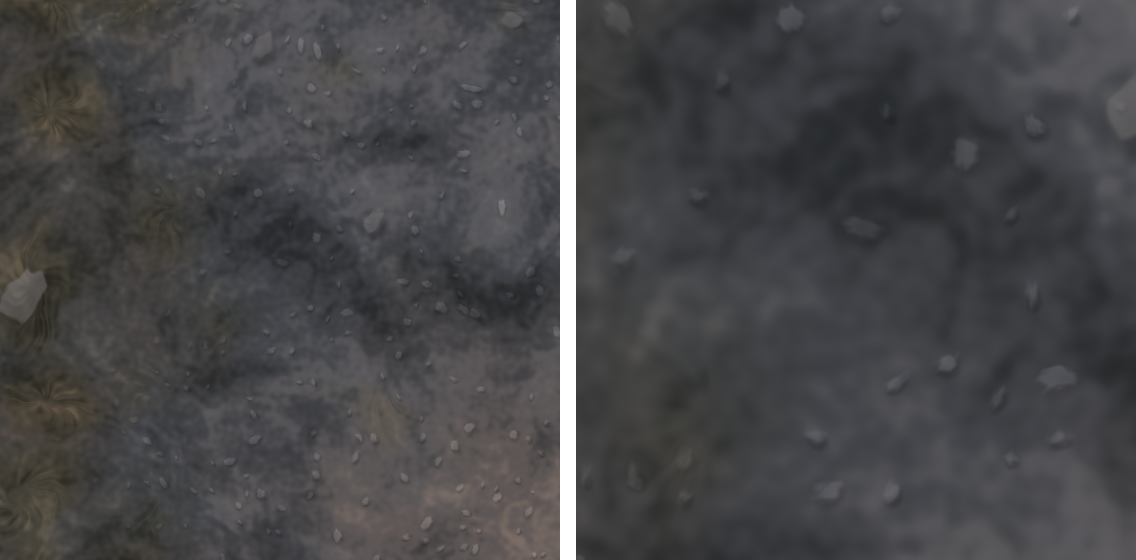
Left: the whole. Right: its middle third, enlarged.
This texture is drawn by a WebGL 1 fragment shader. Its source:

```glsl
precision highp float;
// Dim, softly focused hillside soil with mossy grass tufts, dusty patches and scattered stones.
uniform vec2 u_resolution;

const vec3 SHADOW_COLOR = vec3(0.155, 0.165, 0.175);
const vec3 SOIL_COLOR = vec3(0.250, 0.258, 0.278);
const vec3 DUST_COLOR = vec3(0.342, 0.342, 0.360);
const vec3 PALE_COLOR = vec3(0.450, 0.430, 0.425);
const vec3 MOSS_TINT = vec3(1.07, 1.01, 0.82);
const vec3 WARM_TINT = vec3(1.07, 0.99, 0.93);
const vec3 STONE_COLOR = vec3(0.435, 0.425, 0.425);
const float BASE_TONE = 0.235;
const float MOTTLE = 0.10;
const float STREAK = 0.050;
const float GRAIN = 0.050;
const float TUFT_CELLS = 5.5;
const float STONE_CELLS = 7.0;
const float PEBBLE_CELLS = 30.0;

vec2 hash2(vec2 p) {
  vec3 q = fract(p.xyx * vec3(0.1031, 0.1030, 0.0973));
  q += dot(q, q.yzx + 33.33);
  return fract((q.xx + q.yz) * q.zy);
}

float corner(vec2 cell, vec2 f) {
  float a = 6.2832 * hash2(cell).x;
  return dot(vec2(cos(a), sin(a)), f);
}

// Gradient noise, roughly -0.7 to 0.7
float noise(vec2 p) {
  vec2 i = floor(p), f = fract(p), e = vec2(1.0, 0.0);
  vec2 w = f * f * f * (f * (f * 6.0 - 15.0) + 10.0);
  float low = mix(corner(i, f), corner(i + e.xy, f - e.xy), w.x);
  float high = mix(corner(i + e.yx, f - e.yx), corner(i + e.xx, f - e.xx), w.x);
  return mix(low, high, w.y);
}

float fbm(vec2 p) {
  float sum = 0.0, amp = 1.0;
  for (int i = 0; i < 4; i++) {
    sum += amp * noise(p);
    p = mat2(1.6, 1.2, -1.2, 1.6) * p + 7.3;
    amp *= 0.55;
  }
  return sum;
}

vec2 turn(vec2 p, float a) {
  float c = cos(a), s = sin(a);
  return vec2(c * p.x + s * p.y, c * p.y - s * p.x);
}

float blob(vec2 p, vec2 center, vec2 radius) {
  vec2 d = (p - center) / radius;
  return exp(-dot(d, d));
}

// Broad light and dark areas of the slope
float terrain(vec2 p) {
  float t = BASE_TONE;
  t += 0.09 * blob(p, vec2(0.52, 0.90), vec2(0.30, 0.26));
  t += 0.10 * blob(p, vec2(0.90, 0.70), vec2(0.30, 0.17));
  t += 0.15 * blob(p, vec2(0.98, 0.10), vec2(0.32, 0.25));
  t += 0.06 * blob(p, vec2(0.55, 0.20), vec2(0.30, 0.20));
  t -= 0.11 * blob(p, vec2(0.68, 0.75), vec2(0.11, 0.06));
  t -= 0.06 * blob(p, vec2(0.45, 0.60), vec2(0.16, 0.06));
  t -= 0.07 * blob(p, vec2(0.85, 0.47), vec2(0.22, 0.06));
  return t;
}

// Curved blades fanning from scattered roots: x = blade light, y = cover
vec2 tufts(vec2 p) {
  vec2 result = vec2(0.0);
  for (int k = 0; k < 9; k++) {
    vec2 cell = floor(p) + vec2(mod(float(k), 3.0), floor(float(k) / 3.0)) - 1.0;
    vec2 h = hash2(cell + 41.0);
    vec2 d = p - cell - 0.25 - 0.5 * h;
    float r = length(d);
    vec2 dir = turn(d / max(r, 0.001), r * (h.x - 0.5) * 4.0);
    float cover = smoothstep(0.72, 0.05, r) * step(0.3, h.y);
    float blade = noise(dir * 5.0 + h * 60.0 + r * 1.5) * smoothstep(0.0, 0.25, r);
    result += vec2(blade, 1.0) * cover;
  }
  return vec2(result.x, min(result.y, 1.0));
}

// Angular stones: x = cover, y = light from above, z = contact shadow
vec3 stones(vec2 p, float share, float softness) {
  vec3 result = vec3(0.0);
  for (int k = 0; k < 9; k++) {
    vec2 cell = floor(p) + vec2(mod(float(k), 3.0), floor(float(k) / 3.0)) - 1.0;
    vec2 h = hash2(cell + 9.0), g = hash2(cell + 73.0);
    vec2 d = p - cell - 0.2 - 0.6 * h;
    float size = mix(0.13, 0.32, g.x * g.x) * step(g.y, share);
    vec2 q = turn(d, h.x * 6.0) * vec2(1.0, 1.35);
    float r = length(q) + 0.10 * noise(q * 6.0 + h * 50.0);
    float cover = smoothstep(size + softness, size - softness, r) * step(0.01, size);
    float shade = smoothstep(size * 1.5, size * 0.6, length(d + vec2(-0.04, 0.10)));
    float light = clamp(0.5 + 1.6 * (d.y - 0.3 * d.x), 0.0, 1.0);
    result = mix(result, vec3(1.0, light, 0.0), cover);
    result.z = max(result.z, shade * step(0.01, size) * (1.0 - cover));
  }
  return result;
}

void main() {
  vec2 uv = gl_FragCoord.xy / min(u_resolution.x, u_resolution.y);
  vec2 warp = vec2(fbm(uv * 4.0 + 3.0), fbm(uv * 4.0 + 19.0));
  vec2 p = uv + 0.055 * warp;

  // Ground tone: slope light, mottling, run-off streaks and grain
  float moss = smoothstep(0.48, 0.12, p.x + 0.22 * fbm(uv * 3.0 + 31.0));
  float rising = noise(turn(p, 0.45) * vec2(9.0, 42.0));
  float falling = noise(turn(p, -0.6) * vec2(12.0, 38.0) + 50.0);
  float tone = terrain(p) + MOTTLE * fbm(p * 7.0);
  tone += STREAK * mix(falling, rising, smoothstep(0.4, 0.65, uv.y + 0.2 * uv.x));
  tone += GRAIN * (noise(p * 38.0) + 0.8 * noise(uv * 75.0 + 11.0));

  // Grass is dense in the moss and sparse elsewhere
  vec2 grass = tufts(uv * TUFT_CELLS + 0.35 * warp);
  float growth = grass.y * max(moss, 0.8 * smoothstep(0.15, 0.45, noise(uv * 5.0 + 64.0)));
  tone += 0.15 * grass.x * growth;

  vec3 color = mix(SHADOW_COLOR, SOIL_COLOR, smoothstep(0.14, 0.27, tone));
  color = mix(color, DUST_COLOR, smoothstep(0.25, 0.35, tone));
  color = mix(color, PALE_COLOR, smoothstep(0.34, 0.46, tone));
  float warmth = blob(uv, vec2(0.95, 0.05), vec2(0.5, 0.4)) + 0.7 * noise(p * 6.0 + 80.0);
  color *= mix(vec3(1.0), WARM_TINT, clamp(warmth + 0.5 * moss, 0.0, 1.0));
  color *= mix(vec3(1.0), MOSS_TINT, clamp(growth + 0.3 * moss, 0.0, 1.0));

  // Pebbles first, larger stones over them
  vec3 pebble = stones(uv * PEBBLE_CELLS + warp, 0.28, 0.10);
  float bare = 1.0 - 0.75 * moss;
  color *= 1.0 - 0.16 * pebble.z * bare;
  color = mix(color, color * 1.12 + 0.07 * pebble.y, pebble.x * bare);
  vec3 stone = stones(uv * STONE_CELLS + 0.2 * warp, 0.14, 0.035);
  color *= 1.0 - 0.22 * stone.z;
  vec3 face = STONE_COLOR * (0.68 + 0.42 * stone.y) + 0.04 * noise(uv * 45.0);
  color = mix(color, face, 0.65 * stone.x);

  gl_FragColor = vec4(color, 1.0);
}
```
